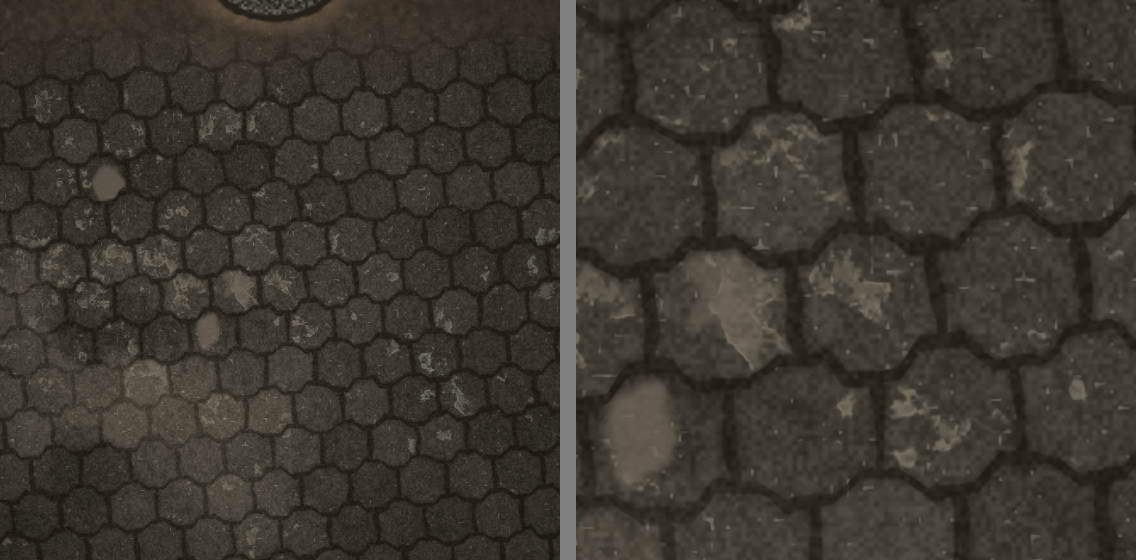
Left, the full canvas; right, a detail of the centre.
Write a WebGL 2 fragment shader that draws this texture.

```glsl
#version 300 es
precision highp float;
// Weathered interlocking paving stones with lichen crusts, dirt and a round cover.
uniform vec2 u_resolution;
out vec4 fragColor;

float hash(vec2 p) {
  vec3 q = fract(p.xyx * 0.1031);
  q += dot(q, q.yzx + 33.33);
  return fract((q.x + q.y) * q.z);
}

float noise(vec2 p) {
  vec2 i = floor(p), f = fract(p);
  f = f * f * (3.0 - 2.0 * f);
  return mix(mix(hash(i), hash(i + vec2(1, 0)), f.x),
             mix(hash(i + vec2(0, 1)), hash(i + vec2(1, 1)), f.x), f.y);
}

float fbm(vec2 p) {
  float sum = 0.0, amp = 0.5;
  for (int i = 0; i < 5; i++) {
    sum += amp * noise(p);
    p = mat2(1.6, 1.2, -1.2, 1.6) * p + 7.3;
    amp *= 0.5;
  }
  return sum;
}

// Soft round region, 1 at its centre.
float blob(vec2 p, vec2 centre, vec2 radius) {
  vec2 d = (p - centre) / radius;
  return exp(-dot(d, d));
}

// Returns the distance to the nearest joint and the stone's index.
vec3 paving(vec2 p) {
  const vec2 pitch = vec2(0.0865, 0.0735);
  vec2 q = mat2(0.996, -0.09, 0.09, 0.996) * (p - vec2(0.456, 0.557)) / pitch;
  float row = floor(q.y + 0.5);
  float wave = 0.1 * clamp(1.8 * cos(6.28319 * (q.x - 0.5 * row)), -1.0, 1.0);
  float side = q.y - row;
  if (abs(side) > 0.5 + wave) {
    row += sign(side);
    wave = -wave;
  }
  float x = q.x - 0.5 * row + 0.5;
  vec2 gap = vec2(0.5 - abs(fract(x) - 0.5), 0.5 + wave - abs(q.y - row)) * pitch;
  return vec3(min(gap.x, gap.y), floor(x), row);
}

void main() {
  vec2 p = gl_FragCoord.xy / u_resolution;
  float broad = fbm(p * 7.0), fine = fbm(p * 85.0 + 4.0);
  float grain = noise(p * 330.0), speck = noise(p * 210.0 + 50.0);
  vec2 ragged = vec2(noise(p * 55.0), noise(p * 55.0 + 31.0)) - 0.5;
  vec3 stone = paving(p + 0.006 * ragged + 0.003 * (fine - 0.5));
  float edge = stone.x, seed = hash(stone.yz + 40.0), seed2 = hash(stone.zy + 91.0);

  // Regions of wear
  float worn = blob(p, vec2(0.17, 0.3), vec2(0.2, 0.15)) + 0.7 * blob(p, vec2(0.41, 0.17), vec2(0.17, 0.2))
             + 0.7 * blob(p, vec2(0.06, 0.5), vec2(0.2, 0.12));
  float frost = blob(p, vec2(0.79, 0.32), vec2(0.17, 0.13)) + blob(p, vec2(0.97, 0.58), vec2(0.08));
  float crusty = blob(p, vec2(0.3, 0.68), vec2(0.24, 0.18)) + blob(p, vec2(0.52, 0.84), vec2(0.13, 0.05))
               + 0.8 * blob(p, vec2(0.45, 0.53), vec2(0.3, 0.1));

  // Stone faces
  vec3 color = vec3(0.212, 0.197, 0.168) * (0.9 + 0.18 * seed);
  color *= 0.72 + 0.34 * fine + 0.24 * broad;
  color += 0.075 * (grain - 0.5) + vec3(0.14) * smoothstep(0.86, 1.0, speck);
  float film = clamp(worn, 0.0, 1.0) * smoothstep(0.3, 0.62, broad + 0.25 * (fine - 0.5));
  color += vec3(0.085, 0.078, 0.067) * film;

  // Lichen crusts with pale, pitted rims
  float amount = clamp(0.55 * (worn + crusty) + 0.65 * frost, 0.0, 1.0);
  amount = amount * (0.45 + 0.75 * seed) + 0.3 * smoothstep(0.75, 1.0, seed2);
  float growth = fbm(p * 27.0 + 60.0 * vec2(seed, seed2));
  float crust = growth - mix(0.78, 0.41, clamp(amount, 0.0, 1.0));
  float inside = smoothstep(0.002, 0.012, edge);
  float patchArea = smoothstep(0.0, 0.045, crust) * inside;
  float rim = exp(-pow((crust - 0.035) / 0.028, 2.0)) * inside;
  float pits = smoothstep(0.36, 0.62, fine + 0.25 * (grain - 0.5));
  vec3 pale = mix(vec3(0.43, 0.405, 0.35), vec3(0.46, 0.46, 0.45), clamp(frost, 0.0, 1.0));
  color = mix(color, pale, patchArea * (0.12 + 0.34 * pits));
  color = mix(color, pale * 1.08, rim * pits * 0.55);

  // Smooth bleached spots
  vec2 spots[3] = vec2[3](vec2(0.372, 0.413), vec2(0.425, 0.495), vec2(0.192, 0.677));
  for (int i = 0; i < 3; i++) {
    float r = length((p - spots[i]) * vec2(1.1, 0.9)) + 0.018 * (broad - 0.5) + 0.02 * ragged.x;
    color = mix(color, vec3(0.40, 0.365, 0.32), (0.7 - 0.15 * float(i % 2)) * smoothstep(0.031, 0.018, r));
  }

  // Joints, partly silted up
  float silt = clamp(0.65 * film + 0.55 * smoothstep(0.84, 0.98, p.y), 0.0, 0.8);
  float width = 0.0014 + 0.0022 * noise(p * 28.0 + 9.0);
  float joint = (1.0 - smoothstep(width, width + 0.0028, edge)) * (1.0 - silt);
  color *= 1.0 - 0.16 * (1.0 - smoothstep(0.002, 0.011, edge)) * (1.0 - silt);
  color = mix(color, vec3(0.125, 0.107, 0.08) * (0.75 + 0.5 * grain), 0.82 * joint);

  // Brown dirt along the top
  float dirt = smoothstep(0.84, 1.0, p.y + 0.16 * (broad - 0.5));
  color = mix(color, vec3(0.25, 0.21, 0.165) * (0.75 + 0.5 * fine), 0.72 * dirt);

  // Round cover with a dark rim and a pale collar
  float disc = length((p - vec2(0.49, 1.025)) / vec2(0.1, 0.058)) + 0.12 * (fine - 0.5);
  color += vec3(0.10, 0.083, 0.063) * smoothstep(1.75, 1.2, disc + 0.5 * (broad - 0.5));
  color = mix(color, vec3(0.11, 0.10, 0.08), 0.85 * smoothstep(1.14, 1.03, disc));
  color = mix(color, vec3(0.27, 0.26, 0.23) * (0.45 + 1.1 * speck), smoothstep(0.96, 0.86, disc));

  // Uneven light, darker towards the corners
  vec2 c = (p - vec2(0.46, 0.5)) * vec2(1.0, 0.95);
  color *= 1.13 - 0.62 * dot(c, c);
  fragColor = vec4(color, 1.0);
}
```
